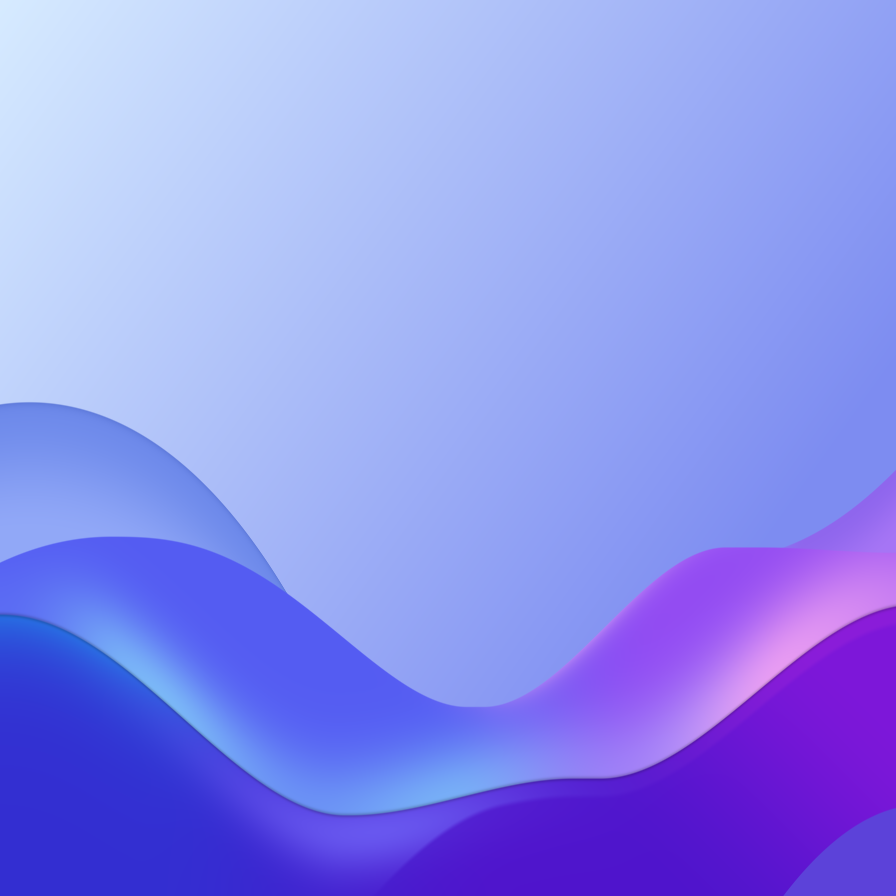
Reproduce this background procedurally as a Shadertoy shader.

```glsl
// Eased ramp from 0 at a to 1 at b; skew above 1 delays the start
float ramp(float a, float b, float skew, float x) {
    return smoothstep(0.0, 1.0, pow(clamp((x - a) / (b - a), 0.0, 1.0), skew));
}

float bell(float center, float width, float x) {
    float t = (x - center) / width;
    return exp(-t * t);
}

// Soft coverage of the area below a curve
float cover(float depth) {
    float pixel = 1.0 / iResolution.y;
    return smoothstep(-pixel, pixel, depth);
}

// Curve heights
float domeHeight(float x) {
    float q = (x - 0.033) * (x - 0.033);
    return 0.551 - 2.25 * q - 4.0 * q * q;
}

float slopeHeight(float x) {
    float u = max(x - 0.885, -0.08);
    return 0.393 + 0.42 * u + 2.6 * u * u;
}

float middleHeight(float x) {
    float start = max(1.0 - x / 0.124, 0.0);
    return 0.401 - 0.029 * start * start - 0.19 * ramp(0.124, 0.521, 1.35, x)
        + 0.178 * ramp(0.54, 0.81, 1.0, x) - 0.006 * smoothstep(0.85, 1.0, x);
}

float frontHeight(float x) {
    return 0.314 - 0.224 * ramp(0.0, 0.385, 1.06, x)
        + 0.041 * ramp(0.39, 0.64, 1.0, x) + 0.194 * ramp(0.67, 1.02, 1.0, x);
}

vec3 skyColor(vec2 p) {
    float d = p.x * 0.7 + (1.0 - p.y) * 0.5;
    return mix(vec3(0.84, 0.92, 1.0), vec3(0.49, 0.55, 0.945), min(d / 0.9, 1.0));
}

vec3 middleColor(float x, float depth, float aboveFront) {
    vec3 color = mix(vec3(0.33, 0.36, 0.95), vec3(0.57, 0.29, 0.95), smoothstep(0.47, 0.75, x));

    // Light gathered along the lower border, cyan to pink
    vec3 glow = mix(vec3(0.49, 0.74, 0.97), vec3(0.68, 0.62, 0.98), smoothstep(0.5, 0.72, x));
    glow = mix(glow, vec3(0.93, 0.63, 0.95), smoothstep(0.7, 0.88, x));
    float strength = 0.45 + 0.5 * bell(0.18, 0.1, x) + 0.4 * bell(0.5, 0.12, x)
        + 0.5 * bell(0.85, 0.14, x);
    strength *= 0.35 + 0.65 * smoothstep(0.0, 0.14, x);
    float reach = max(aboveFront, 0.0) / mix(0.065, 0.085, smoothstep(0.5, 0.85, x));
    color = mix(color, glow, min(strength, 1.0) * exp(-reach * reach));

    // Faint lit rim on the right-hand crest
    float rim = exp(-max(depth, 0.0) / 0.014) * bell(0.66, 0.11, x);
    return mix(color, vec3(0.82, 0.62, 0.97), 0.6 * rim);
}

vec3 frontColor(vec2 p, float depth) {
    float d = max(depth, 0.0);
    vec3 color = mix(vec3(0.2, 0.18, 0.82), vec3(0.31, 0.08, 0.8), smoothstep(0.15, 0.58, p.x));
    color = mix(color, vec3(0.49, 0.09, 0.85), smoothstep(0.75, 1.2, p.x + p.y));

    // Blue light on the left shoulder
    float shoulder = exp(-d / 0.045) * (1.0 - smoothstep(0.1, 0.3, p.x));
    color = mix(color, vec3(0.15, 0.44, 0.89), shoulder);

    // Pale ridge ahead of the folded sheet
    float sheet = depth - 0.02 - 3.5 * pow(max(0.56 - p.x, 0.0), 2.0);
    float outside = 1.0 - smoothstep(-0.004, 0.004, sheet);
    float ridge = bell(0.42, 0.19, p.x) * bell(0.02, 0.045, d);
    color = mix(color, vec3(0.43, 0.38, 0.96), ridge * mix(0.2, 0.85, outside));
    return color + vec3(0.05, 0.02, 0.0) * outside * smoothstep(0.6, 0.9, p.x);
}

void mainImage(out vec4 fragColor, in vec2 fragCoord) {
    vec2 p = fragCoord / iResolution.xy;
    vec3 color = skyColor(p);

    // Translucent dome on the left
    float dome = domeHeight(p.x) - p.y;
    vec3 domeColor = mix(vec3(0.43, 0.54, 0.92), vec3(0.57, 0.66, 0.97), smoothstep(0.0, 0.15, dome));
    domeColor -= 0.07 * exp(-max(dome, 0.0) / 0.004);
    color = mix(color, domeColor, cover(dome));

    // Violet slope on the right
    float slope = slopeHeight(p.x) - p.y;
    vec3 slopeColor = mix(vec3(0.56, 0.4, 0.93), vec3(0.65, 0.46, 0.96), smoothstep(0.0, 0.08, slope));
    color = mix(color, slopeColor, cover(slope) * smoothstep(0.84, 0.9, p.x));

    // Broad middle wave
    float middle = middleHeight(p.x) - p.y;
    float front = frontHeight(p.x) - p.y;
    color = mix(color, middleColor(p.x, middle, -front), cover(middle));

    // Front wave with a thin dark border
    color = mix(color, frontColor(p, front), cover(front));
    color *= 1.0 - 0.18 * bell(0.0, 0.0025, front);

    // Muted mound in the lower right corner
    float mound = 0.102 - 4.2 * (p.x - 1.03) * (p.x - 1.03) - p.y;
    color = mix(color, vec3(0.36, 0.26, 0.85), cover(mound));

    fragColor = vec4(color, 1.0);
}
```
